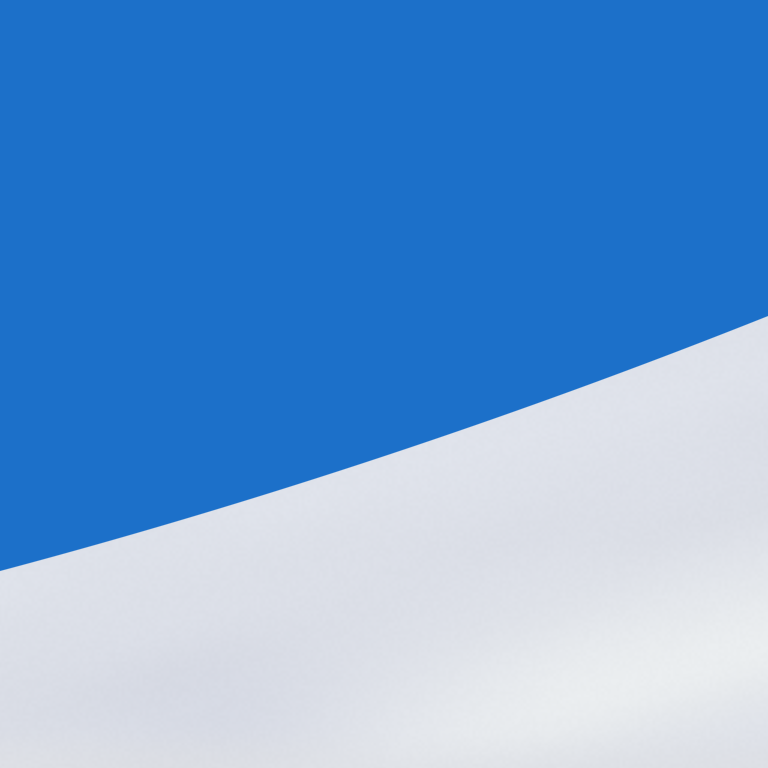
A WebGL 1 fragment shader for this background:

```glsl
precision highp float;
// A smooth snow slope with soft light bands under a flat blue sky.

uniform vec2 u_resolution;

float hash(vec2 p) {
  vec3 q = fract(p.xyx * 0.1031);
  q += dot(q, q.yzx + 33.33);
  return fract((q.x + q.y) * q.z);
}

float valueNoise(vec2 p) {
  vec2 cell = floor(p);
  vec2 f = fract(p);
  f = f * f * (3.0 - 2.0 * f);
  return mix(mix(hash(cell), hash(cell + vec2(1.0, 0.0)), f.x),
             mix(hash(cell + vec2(0.0, 1.0)), hash(cell + 1.0), f.x), f.y);
}

// Soft bump that falls off with the square of the distance
float glow(float d, float width) {
  return exp(-d * d / (width * width));
}

vec3 snowColor(vec2 uv, float depth) {
  vec3 snow = mix(vec3(0.872, 0.886, 0.918), vec3(0.855, 0.868, 0.902),
                  smoothstep(0.0, 0.22, depth));

  // Shaded hollow at the lower left
  float hollow = glow(length((uv - vec2(0.27, 0.08)) * vec2(0.5, 1.0)), 0.09);
  snow -= vec3(0.016, 0.015, 0.009) * hollow;

  // Sunlit ridge rising to the right, with a longer fade above it
  float ridge = uv.y - (0.27 * uv.x - 0.115);
  float sun = glow(ridge, ridge > 0.0 ? 0.13 : 0.09) * smoothstep(0.25, 0.8, uv.x);
  snow = mix(snow, vec3(0.918, 0.930, 0.938), sun);

  // Neutral grey along the foot of the slope
  snow = mix(snow, vec3(0.865, 0.872, 0.886), 0.6 * (1.0 - sun) * smoothstep(0.06, 0.0, uv.y));

  // Wind streaks and fine grain
  vec2 along = vec2(uv.x + 0.3 * uv.y, uv.y - 0.28 * uv.x);
  snow += 0.010 * (valueNoise(along * vec2(4.0, 17.0) + 8.0) - 0.5);
  snow += 0.010 * (valueNoise(uv * 256.0) - 0.5);
  return snow;
}

void main() {
  vec2 uv = gl_FragCoord.xy / u_resolution;

  // Gently curved crest between snow and sky
  float crest = 0.2565 + 0.266 * uv.x + 0.066 * uv.x * uv.x;
  float depth = crest - uv.y;
  float pixel = 1.0 / u_resolution.y;
  float cover = smoothstep(-0.8 * pixel, 0.8 * pixel, depth);

  vec3 sky = vec3(0.110, 0.440, 0.788);
  gl_FragColor = vec4(mix(sky, snowColor(uv, depth), cover), 1.0);
}
```
